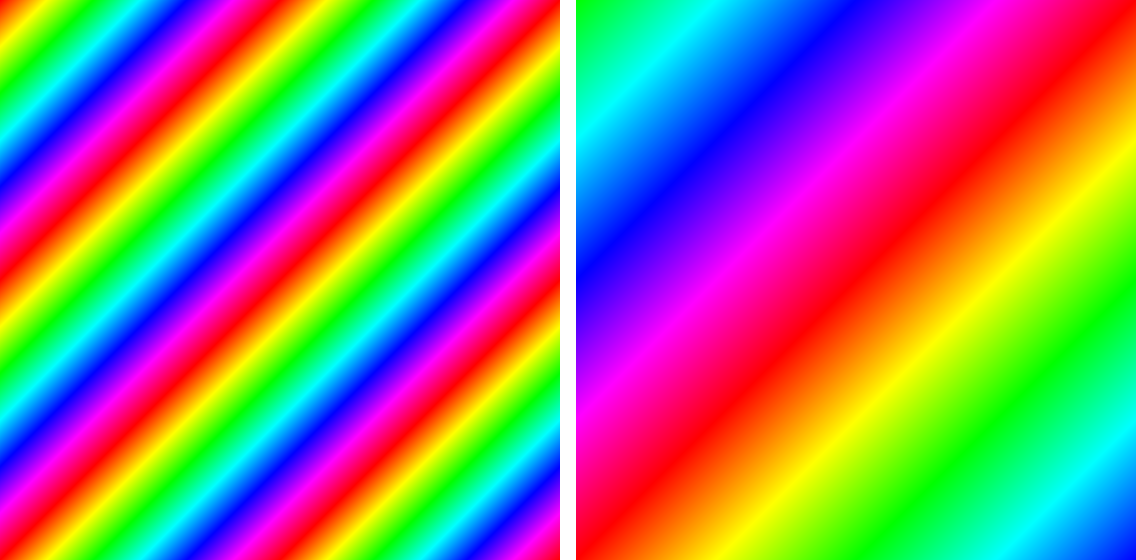
Left, the full canvas; right, a detail of the centre.
Reproduce this pattern procedurally as a WebGL 2 fragment shader.

```glsl
#version 300 es
precision highp float;
// Diagonal rainbow bands: a full-saturation hue wheel repeating twice across and twice down.

#define REPEATS vec2(2.0, 2.0)  // hue cycles across and down the canvas
#define HUE_OFFSET 0.0          // hue at the top left corner, 0 to 1
#define SATURATION 1.0
#define BRIGHTNESS 1.0

uniform vec2 u_resolution;
out vec4 fragColor;

// Piecewise linear hue wheel: red, yellow, green, cyan, blue, magenta
vec3 hueToRgb(float hue) {
    vec3 channelPhase = fract(hue + vec3(0.0, 2.0, 1.0) / 3.0);
    return clamp(abs(channelPhase * 6.0 - 3.0) - 1.0, 0.0, 1.0);
}

void main() {
    vec2 uv = gl_FragCoord.xy / u_resolution;

    // Hue advances rightward and downward, so bands rise to the right
    vec2 fromTopLeft = vec2(uv.x, 1.0 - uv.y);
    float hue = fract(dot(fromTopLeft, REPEATS) + HUE_OFFSET);

    vec3 color = BRIGHTNESS * mix(vec3(1.0), hueToRgb(hue), SATURATION);
    fragColor = vec4(color, 1.0);
}
```
